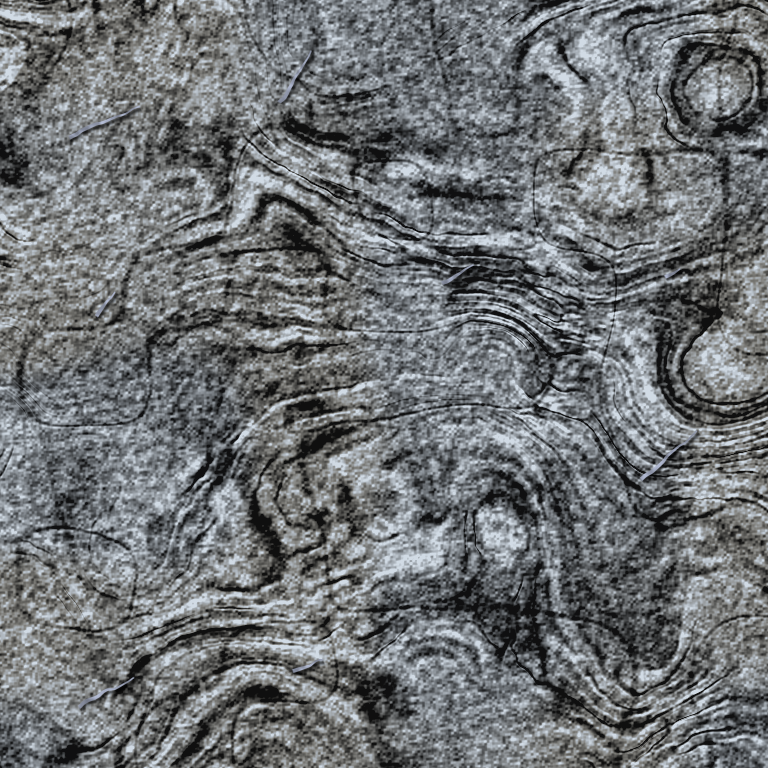
Give the GLSL for this texture, as a WebGL 1 fragment shader.

```glsl
precision highp float;
uniform vec2 u_resolution;

#define FOLD 0.40
#define STRATA vec2(9.0, 40.0)
#define CRACK_WIDTH 0.17
#define CRACK_DEPTH 0.34
#define GRAIN 130.0
#define RELIEF 0.55
#define CONTRAST 1.12
#define BRIGHTNESS 0.415
#define TWIG_CELLS 4.0
#define TWIG_SHARE 0.4

float hash(vec2 p) {
  vec3 h = fract(vec3(p.xyx) * 0.1031);
  h += dot(h, h.yzx + 33.33);
  return fract((h.x + h.y) * h.z);
}

float noise(vec2 p) {
  vec2 cell = floor(p), f = fract(p);
  f = f * f * f * (f * (f * 6.0 - 15.0) + 10.0);
  float low = mix(hash(cell), hash(cell + vec2(1, 0)), f.x);
  float high = mix(hash(cell + vec2(0, 1)), hash(cell + vec2(1, 1)), f.x);
  return mix(low, high, f.y);
}

vec2 noise2(vec2 p) {
  return vec2(noise(p + 17.3), noise(p.yx + 71.9)) - 0.5;
}

mat2 rotation(float angle) {
  float c = cos(angle), s = sin(angle);
  return mat2(c, s, -s, c);
}

// Bends the flat beds into folds, with rough edges
vec2 foldBeds(vec2 p) {
  vec2 bend = noise2(rotation(0.5) * p * 3.2);
  bend += 0.5 * noise2(rotation(1.1) * p * 7.5 + bend);
  return p + FOLD * bend + 0.016 * noise2(p * 34.0) + 0.006 * noise2(p * 90.0);
}

float seam(float value, float width) {
  return 1.0 - smoothstep(0.0, width, abs(value - 0.5));
}

// Smooth, unbedded knobs of rock
float massive(vec2 p) {
  return smoothstep(0.52, 0.72, noise(rotation(0.7) * p * 6.5 + 5.1));
}

float rockHeight(vec2 p) {
  vec2 q = foldBeds(p);
  float solid = massive(p);
  float beds = noise(q * STRATA + 40.0) - 0.5;
  float leaves = noise(q * STRATA * 2.5 + 90.0) - 0.5;
  float cracks = seam(noise(q * STRATA * vec2(1.0, 0.85) + 150.0), CRACK_WIDTH);
  cracks *= smoothstep(0.2, 0.6, noise(p * 23.0 + 8.0));
  float joints = seam(noise((p + 0.12 * (q - p)) * 8.0 + 60.0), 0.035);

  vec2 g = rotation(0.6) * p * GRAIN;
  float grain = 0.55 * noise(g) + 0.45 * noise(rotation(0.9) * g * 2.2) - 0.5;
  float layered = 0.38 * beds + 0.34 * leaves - CRACK_DEPTH * cracks;
  return layered * (1.0 - 0.7 * solid) + 0.55 * grain - 0.2 * joints;
}

vec3 rockColor(float tone, vec2 p) {
  vec3 cool = vec3(0.955, 1.0, 1.045);
  vec3 warm = vec3(1.015, 1.0, 0.95);
  float stain = smoothstep(0.42, 0.8, noise(p * 5.0 + 3.0));
  stain *= 1.0 - smoothstep(0.45, 0.75, tone);
  return tone * mix(cool, warm, 0.85 * stain);
}

// x: twig coverage, y: its shadow
vec2 twigs(vec2 p, float pixel) {
  vec2 cell = floor(p * TWIG_CELLS);
  vec2 center = 0.5 + 0.3 * vec2(hash(cell + 4.0) - 0.5, hash(cell + 9.0) - 0.5);
  float angle = mix(-0.1, 1.1, hash(cell + 21.0));
  vec2 d = (fract(p * TWIG_CELLS) - center) * rotation(angle) / TWIG_CELLS;
  float reach = mix(0.01, 0.055, hash(cell + 33.0));
  d.y += 0.004 * (noise(vec2(d.x * 70.0, cell.x + 7.0 * cell.y)) - 0.5);
  float width = 0.0026 * (1.0 - 0.6 * smoothstep(-reach, reach, d.x));
  float ends = 1.0 - smoothstep(reach - 0.002, reach + pixel, abs(d.x));
  float body = 1.0 - smoothstep(width - pixel, width + pixel, abs(d.y));
  float shade = 1.0 - smoothstep(0.0, 0.005, abs(d.y + 0.004));
  return vec2(body, shade) * ends * step(hash(cell + 55.0), TWIG_SHARE);
}

void main() {
  vec2 p = gl_FragCoord.xy / u_resolution.y;
  float height = rockHeight(p);

  // Light from above, darkness in the cracks
  float slope = height - rockHeight(p + vec2(-0.0009, 0.0026));
  float broad = noise(p * 4.0 + 30.0) + noise(p * 11.0 + 50.0) - 1.0;
  float tone = BRIGHTNESS + CONTRAST * (height + 0.07) + RELIEF * slope + 0.12 * broad;
  tone = clamp(tone, 0.06, 0.86);
  vec3 color = rockColor(tone, p);

  vec2 twig = twigs(p, 0.7 / u_resolution.y);
  color *= 1.0 - 0.6 * twig.y;
  vec3 bark = vec3(0.62, 0.65, 0.74) * (0.75 + 0.45 * noise(p * 150.0));
  color = mix(color, bark, 0.9 * twig.x);
  gl_FragColor = vec4(color, 1.0);
}
```
